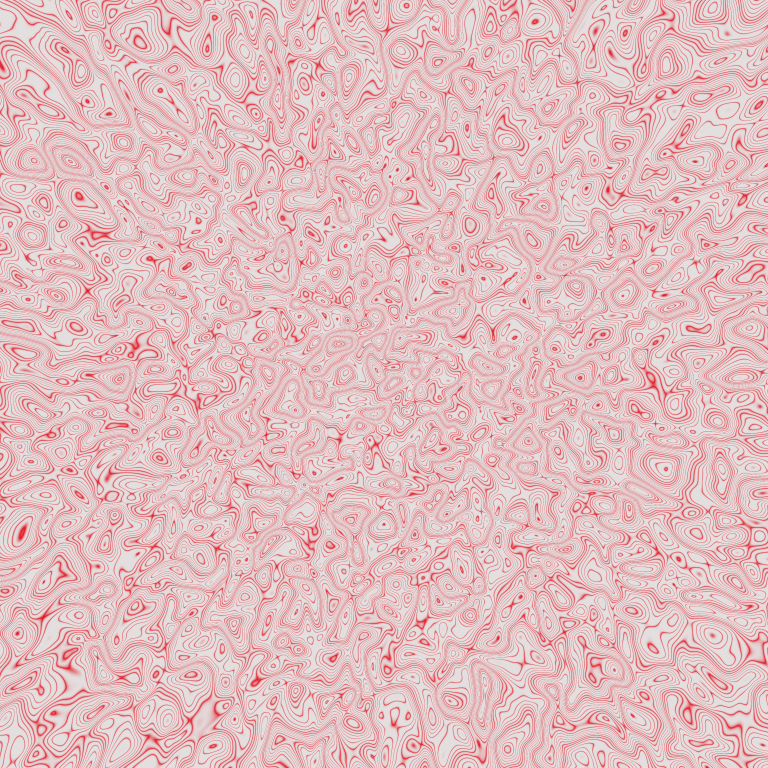
This texture is drawn by a WebGL 1 fragment shader. Its source:

```glsl
precision highp float;
// Dense red contour rings of warped noise on a pale ground, stretched outward from the centre.

uniform vec2 u_resolution;

const vec3 PALE = vec3(0.89, 0.875, 0.875);
const vec3 RED = vec3(0.89, 0.06, 0.11);
const float CELLS = 11.5;      // noise cells per half canvas at the centre
const float RINGS = 18.0;      // contour lines per unit of height
const float BANDS = 2.7;       // heavy and light bands per unit of height
const float HEAVY = 3.3;       // ink falloff away from heavy lines
const float LIGHT = 12.0;      // ink falloff away from light lines
const float WARP = 0.42;       // bending of the terrain, in cells
const float TAU = 6.28319;
const int OCTAVES = 2;
const int GRID = 4;            // samples per pixel side

// Pseudo-random vector in -1..1 for a lattice point
vec2 hashGradient(vec2 cell) {
  vec3 h = fract(vec3(cell.xyx) * vec3(0.1031, 0.1030, 0.0973));
  h += dot(h, h.yzx + 33.33);
  return fract((h.xx + h.yz) * h.zy) * 2.0 - 1.0;
}

float cornerHeight(vec2 cell, vec2 local, vec2 corner) {
  return dot(hashGradient(cell + corner), local - corner);
}

float gradientNoise(vec2 p) {
  vec2 cell = floor(p);
  vec2 f = p - cell;
  vec2 blend = f * f * f * (f * (f * 6.0 - 15.0) + 10.0);
  float low = mix(cornerHeight(cell, f, vec2(0.0, 0.0)),
                  cornerHeight(cell, f, vec2(1.0, 0.0)), blend.x);
  float high = mix(cornerHeight(cell, f, vec2(0.0, 1.0)),
                   cornerHeight(cell, f, vec2(1.0, 1.0)), blend.x);
  return mix(low, high, blend.y);
}

// Uneven bending makes steep and flat stretches lie side by side
vec2 bend(vec2 p, float strength) {
  vec2 shift = vec2(gradientNoise(p + 71.6), gradientNoise(p.yx + 233.1));
  return p + strength * shift;
}

// Octaves are turned against each other to hide the lattice
float terrain(vec2 p) {
  mat2 turn = mat2(0.8, 0.6, -0.6, 0.8);
  float height = 0.0;
  float amplitude = 1.0;
  for (int i = 0; i < OCTAVES; i++) {
    height += amplitude * gradientNoise(p + 137.3);
    p = turn * p * 2.03 + 19.7;
    amplitude *= 0.62;
  }
  return height;
}

// Wide-angle view: features grow and lengthen away from the centre
vec2 wideAngle(vec2 p) {
  return p * pow(1.0 + dot(p, p), -0.34);
}

// Ink has a sharp core and a soft tail, heavier at some heights than others
float contourInk(float height, float rings, float bands) {
  float fromLine = abs(fract(rings * height) * 2.0 - 1.0);
  float band = 0.5 + 0.5 * cos(TAU * bands * height);
  return exp(-fromLine * mix(LIGHT, HEAVY, band));
}

float ringsAt(vec2 pixel) {
  vec2 p = (2.0 * pixel - u_resolution) / min(u_resolution.x, u_resolution.y);
  vec2 ground = bend(wideAngle(p) * CELLS, WARP);
  return contourInk(terrain(ground), RINGS, BANDS);
}

void main() {
  // Average a grid of samples to smooth the fine lines
  float ink = 0.0;
  for (int y = 0; y < GRID; y++) {
    for (int x = 0; x < GRID; x++) {
      vec2 offset = (vec2(float(x), float(y)) + 0.5) / float(GRID) - 0.5;
      ink += ringsAt(gl_FragCoord.xy + offset);
    }
  }
  ink /= float(GRID * GRID);
  gl_FragColor = vec4(mix(PALE, RED, ink), 1.0);
}
```
